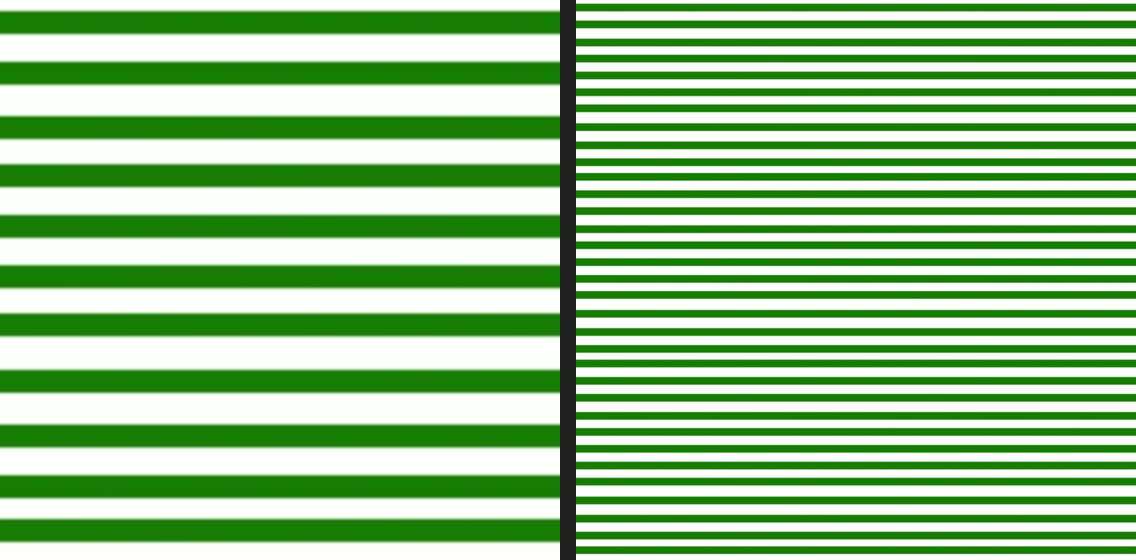
Left: one tile. Right: repeated 3 by 3.
A WebGL 2 fragment shader for this pattern:

```glsl
#version 300 es
precision highp float;
// Eleven unevenly spaced horizontal green stripes with soft edges on white.

uniform vec2 u_resolution;
out vec4 fragColor;

// Layout, in units of the canvas
const int STRIPES = 11;
const float CORE_END = 0.0125;   // distance where the rim starts to darken
const float RIM_END = 0.0170;    // distance where the rim starts to fade
const float HALO_START = 0.0235;
const float HALO_END = 0.0255;

// Vertical shift of each stripe from even spacing, bottom to top
const float SHIFT[STRIPES] = float[](
    0.0072, -0.0055, -0.0059, 0.0008, 0.0108, 0.0059,
    0.0048, 0.0044, -0.0006, 0.0055, 0.0051);

// Faint mottling of the green
const vec2 MOTTLE_CELLS = vec2(16.0, 44.0);
const float MOTTLE_AMOUNT = 0.35;

const vec3 WHITE = vec3(0.993, 1.0, 0.993);
const vec3 PALE_HALO = vec3(0.90, 1.0, 0.88);
const vec3 CORE_GREEN = vec3(0.08, 0.495, 0.005);
const vec3 RIM_GREEN = vec3(0.12, 0.46, 0.05);

float hash(vec2 p) {
    p = fract(p * vec2(0.1031, 0.1137));
    p += dot(p, p.yx + 33.33);
    return fract((p.x + p.y) * p.x * 7.31);
}

// Value noise that wraps after one canvas
float wrappedNoise(vec2 uv, vec2 cells) {
    vec2 p = uv * cells;
    vec2 cell = floor(p);
    vec2 f = smoothstep(0.0, 1.0, p - cell);
    vec2 lo = mod(cell, cells);
    vec2 hi = mod(cell + 1.0, cells);
    float bottom = mix(hash(lo), hash(vec2(hi.x, lo.y)), f.x);
    float top = mix(hash(vec2(lo.x, hi.y)), hash(hi), f.x);
    return mix(bottom, top, f.y);
}

// Distance to the centre line of the stripe in this row
float stripeDistance(float y) {
    int row = clamp(int(floor(y * float(STRIPES))), 0, STRIPES - 1);
    float centre = (float(row) + 0.5) / float(STRIPES) + SHIFT[row];
    return abs(y - centre);
}

void main() {
    vec2 uv = gl_FragCoord.xy / u_resolution;
    float d = stripeDistance(uv.y);
    float pixel = 0.5 / u_resolution.y;

    // Bright core, slightly mottled, with a darker rim
    float mottle = MOTTLE_AMOUNT * wrappedNoise(uv, MOTTLE_CELLS);
    float rim = smoothstep(CORE_END, RIM_END, d);
    vec3 color = mix(CORE_GREEN, RIM_GREEN, max(rim, mottle));

    // Soft edge through a pale halo into white
    color = mix(color, PALE_HALO, smoothstep(RIM_END - pixel, HALO_START + pixel, d));
    color = mix(color, WHITE, smoothstep(HALO_START - pixel, HALO_END + pixel, d));
    fragColor = vec4(color, 1.0);
}
```
